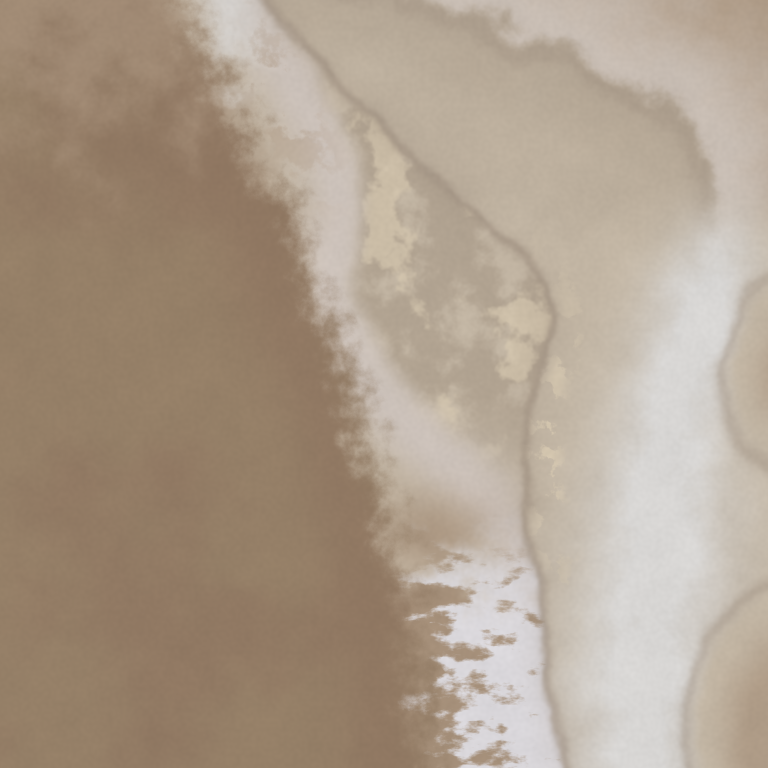
A Shadertoy shader for this texture:

```glsl
// Aerial salt flat: brown plain, ragged pale shore, dark vein and milky shallows.

const vec3 PLAIN  = vec3(0.585, 0.500, 0.405);
const vec3 UMBER  = vec3(0.560, 0.462, 0.380);
const vec3 CLAY   = vec3(0.650, 0.565, 0.480);
const vec3 SILT   = vec3(0.695, 0.640, 0.570);
const vec3 SAND   = vec3(0.760, 0.710, 0.640);
const vec3 PALE   = vec3(0.800, 0.760, 0.730);
const vec3 MILK   = vec3(0.845, 0.838, 0.830);
const vec3 SALT   = vec3(0.855, 0.845, 0.860);
const vec3 CREAM  = vec3(0.840, 0.785, 0.690);
const vec3 SHADOW = vec3(0.610, 0.550, 0.490);
const float WARP = 0.022;        // wander of all outlines
const float SHORE_BLUR = 0.036;  // half width of the shore transition
const float VEIN_WIDTH = 0.007;
const float GRAIN = 0.014;

vec2 hashGradient(vec2 cell) {
    uvec2 q = uvec2(ivec2(cell) + 4096) * uvec2(1597u, 3812u);
    uint h = (q.x ^ q.y ^ (q.x >> 5)) * 747796u;
    h = (h ^ (h >> 13)) * 277803u;
    h ^= h >> 15;
    float angle = float(h & 65535u) / 65536.0 * 6.28318;
    return vec2(cos(angle), sin(angle));
}

float gradientNoise(vec2 p) {
    vec2 i = floor(p), f = p - i;
    vec2 u = f * f * f * (f * (f * 6.0 - 15.0) + 10.0);
    vec2 e = vec2(0.0, 1.0);
    float a = dot(hashGradient(i), f);
    float b = dot(hashGradient(i + e.yx), f - e.yx);
    float c = dot(hashGradient(i + e.xy), f - e.xy);
    float d = dot(hashGradient(i + e.yy), f - e.yy);
    return 1.4 * mix(mix(a, b, u.x), mix(c, d, u.x), u.y);
}

float fbm(vec2 p) {
    float sum = 0.0, gain = 0.55;
    for (int i = 0; i < 5; i++) {
        sum += gain * gradientNoise(p);
        p = mat2(1.6, 1.2, -1.2, 1.6) * p + 7.3;
        gain *= 0.55;
    }
    return sum;
}

float bell(float x, float width) { return exp(-x * x / (width * width)); }

// Horizontal positions of shore, ridge, vein and shelf at height y.
vec4 outlines(float y) {
    float shore = 0.55 - 0.05 * y - 0.27 * y * y;
    float ridge = 0.71 - 0.25 * smoothstep(0.25, 0.62, y) - 0.12 * smoothstep(0.75, 1.05, y);
    float vein = 0.74 - 0.16 * y + 0.075 * bell(y - 0.59, 0.11) - 0.25 * smoothstep(0.65, 1.05, y);
    float rise = max(y - 0.76, 0.0) / 0.24;
    return vec4(shore, ridge, vein, 0.93 - 0.37 * rise * rise);
}

// Approximate signed distance to an ellipse.
float ellipse(vec2 p, vec2 radii) { return (length(p / radii) - 1.0) * min(radii.x, radii.y); }

void mainImage(out vec4 fragColor, in vec2 fragCoord) {
    vec2 uv = fragCoord / iResolution.xy;
    vec2 p = uv + WARP * vec2(fbm(uv * 6.0), fbm(uv * 6.0 + 31.0));
    float broad = fbm(uv * 3.0 + 11.0);
    float patches = fbm(uv * 13.0 + 3.0);
    float fine = fbm(uv * 42.0 + 17.0);
    float streaks = fbm(uv * vec2(14.0, 34.0) + 5.0);

    // Signed distances, positive to the right of each outline
    vec4 slope = (outlines(p.y + 0.01) - outlines(p.y - 0.01)) / 0.02;
    vec4 side = (p.x - outlines(p.y)) * inversesqrt(1.0 + slope * slope);
    float shore = side.x, ridge = side.y, vein = side.z, shelf = side.w;
    float leftOfVein = smoothstep(0.008, -0.008, vein);

    // Brown plain, darker along the shore
    vec3 plain = mix(PLAIN, UMBER, smoothstep(-0.1, 0.45, broad) * 0.7);
    plain = mix(plain, UMBER, 0.75 * bell(shore + 0.05, 0.055));
    plain = mix(plain, CLAY, 0.75 * smoothstep(0.75, 1.0, uv.y + 0.2 * patches));

    // Sandy bank with a pale ridge
    vec3 bank = mix(SAND, PALE, bell(ridge + 0.025, 0.045));
    float stain = smoothstep(0.02, 0.3, patches + 0.4 * fine) * smoothstep(0.65, 0.95, uv.y);
    bank = mix(bank, CLAY, 0.65 * stain * smoothstep(0.02, -0.06, ridge));
    bank = mix(bank, MILK, 0.8 * bell(uv.x - 0.30, 0.04) * smoothstep(0.84, 0.98, uv.y + 0.15 * patches));

    // Silty lens between ridge and vein
    float lens = smoothstep(-0.008, 0.025, ridge) * leftOfVein * smoothstep(0.36, 0.5, p.y);
    vec3 silt = mix(SILT, SAND, smoothstep(-0.05, 0.4, patches));
    silt = mix(silt, CREAM, 0.7 * smoothstep(0.12, 0.36, fbm(uv * 11.0 + 53.0)));
    bank = mix(bank, silt, lens);

    // Patchy salt crust below a brown stain
    float stainSpot = bell(length((p - vec2(0.56, 0.31)) / vec2(1.5, 1.0)), 0.05);
    bank = mix(bank, CLAY, 0.8 * stainSpot);
    float crust = smoothstep(0.32, 0.2, uv.y + 0.09 * patches);
    float cover = smoothstep(-0.15, 0.2, (shore - 0.055) * 4.0 + 0.9 * streaks + 0.25 * fine);
    bank = mix(bank, mix(CLAY, SALT, cover), crust);

    // Shallows with a milky channel
    vec3 flats = mix(SAND, SILT, 0.35 * smoothstep(0.0, 0.4, broad));
    float channelX = 0.84 + 0.2 * uv.y * uv.y;
    float channelWidth = mix(0.105, 0.065, smoothstep(0.2, 0.7, uv.y));
    float channel = bell(p.x - channelX, channelWidth) * smoothstep(0.82, 0.62, p.y);
    flats = mix(flats, MILK, min(1.0, channel * (1.1 + 0.35 * patches)));

    // Crinkled shelf: light inside, shadow outside
    float shelfEdge = shelf + 0.035 * patches;
    float shelfFade = smoothstep(0.66, 0.78, uv.y);
    flats = mix(flats, SILT, 0.6 * shelfFade * bell(shelfEdge + 0.05, 0.07));
    vec3 shelfTop = mix(PALE, CLAY, smoothstep(0.015, 0.16, shelfEdge));
    flats = mix(flats, shelfTop, 0.8 * shelfFade * smoothstep(-0.01, 0.014, shelfEdge));
    flats = mix(flats, SHADOW, 0.45 * shelfFade * bell(shelfEdge + 0.014, 0.018));

    // Two islands at the right with thin grey rims
    float island = min(ellipse(p - vec2(1.04, 0.52), vec2(0.10, 0.13)),
                       ellipse(p - vec2(1.05, 0.05), vec2(0.16, 0.19)));
    vec3 ground = mix(SAND, CLAY, 0.7 * smoothstep(0.02, 0.085, -island));
    flats = mix(flats, ground, smoothstep(0.008, -0.025, island));
    flats = mix(flats, SHADOW, 0.38 * bell(island, 0.008));

    // Join the regions, then draw the vein and its cream flecks
    vec3 color = mix(flats, bank, leftOfVein);
    float ragged = shore + 0.03 * patches + 0.032 * fine;
    color = mix(plain, color, smoothstep(-SHORE_BLUR, SHORE_BLUR, ragged));
    color = mix(color, SHADOW, 0.5 * bell(vein, VEIN_WIDTH) + 0.12 * bell(vein, 0.03));
    float flecks = smoothstep(0.05, 0.22, fbm(uv * 24.0 + 71.0)) * bell(vein - 0.028, 0.018);
    color = mix(color, CREAM, 0.85 * flecks * bell(uv.y - 0.43, 0.18));

    // Soft mottling and grain
    color *= 1.0 + 0.025 * patches + GRAIN * (fine + gradientNoise(uv * 150.0));
    fragColor = vec4(color, 1.0);
}
```
